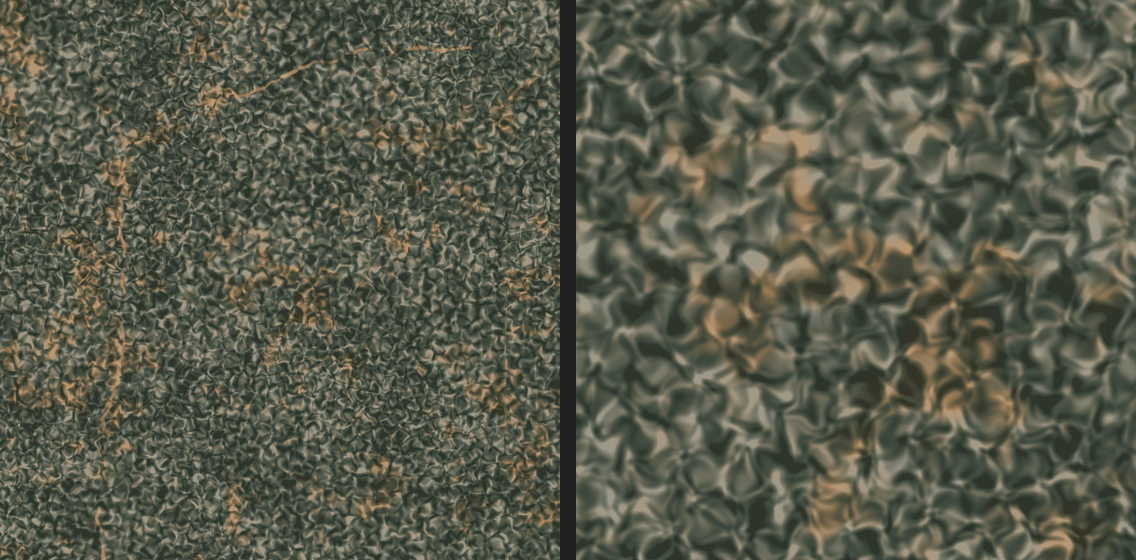
Left: the whole. Right: its middle third, enlarged.
Give the GLSL for this texture, as a Shadertoy shader.

```glsl
#define DEEP vec3(0.185, 0.205, 0.16)
#define GREEN vec3(0.255, 0.285, 0.235)
#define MOSS vec3(0.33, 0.35, 0.29)
#define GREY vec3(0.41, 0.42, 0.36)
#define SAND vec3(0.49, 0.49, 0.43)
#define PALE vec3(0.62, 0.60, 0.53)
#define VEIN vec3(0.69, 0.54, 0.39)
#define RUST_SHIFT vec3(0.10, -0.012, -0.085)
#define GRAIN_FREQ 78.0
#define PATCHINESS 0.30
#define VEIN_WIDTH 0.0022

float hash(vec2 cell) {
    uvec2 q = uvec2(ivec2(cell) + 4096) * uvec2(1597334673u, 3812015801u);
    uint h = (q.x ^ q.y) * 1597334673u;
    h = (h ^ (h >> 15)) * 2246822519u;
    h ^= h >> 13;
    return float(h >> 8) / 16777216.0;
}

float cornerSlope(vec2 cell, vec2 offset) {
    float angle = 6.2832 * hash(cell);
    return dot(vec2(cos(angle), sin(angle)), offset);
}

// Gradient noise scaled to a standard deviation near one
float noise(vec2 p) {
    vec2 i = floor(p), f = fract(p), e = vec2(1, 0);
    vec2 s = f * f * f * (f * (f * 6.0 - 15.0) + 10.0);
    float low = mix(cornerSlope(i, f), cornerSlope(i + e.xy, f - e.xy), s.x);
    float high = mix(cornerSlope(i + e.yx, f - e.yx), cornerSlope(i + 1.0, f - 1.0), s.x);
    return 4.6 * mix(low, high, s.y);
}

// Mineral colours from dark ground to pale crystals
vec3 mineral(float t) {
    vec3 c = mix(DEEP, GREEN, smoothstep(-1.65, -0.55, t));
    c = mix(c, MOSS, clamp((t + 0.55) / 0.71, 0.0, 1.0));
    c = mix(c, GREY, clamp((t - 0.16) / 0.58, 0.0, 1.0));
    c = mix(c, SAND, clamp((t - 0.74) / 0.54, 0.0, 1.0));
    return mix(c, PALE, clamp((t - 1.28) / 0.68, 0.0, 1.0));
}

// Soft-edged interval
float span(float a, float b, float x) {
    return smoothstep(a - 0.02, a + 0.02, x) * (1.0 - smoothstep(b - 0.02, b + 0.02, x));
}

// Distance to the two wandering cracks, limited to their extents
vec2 cracks(vec2 p) {
    float wobble = 0.004 * noise(vec2(p.y * 14.0, 3.3)) + 0.0015 * noise(vec2(p.y * 60.0, 8.7));
    float x = 0.18 + 0.042 * smoothstep(0.15, 0.46, p.y)
            - 0.055 * smoothstep(0.75, 0.84, p.y) + wobble;
    float sway = 0.004 * noise(vec2(p.x * 16.0, 5.4)) + 0.0015 * noise(vec2(p.x * 65.0, 1.6));
    float y = 0.80 + 0.11 * smoothstep(0.27, 0.70, p.x) + sway;
    return vec2(abs(p.x - x) + 0.2 * (1.0 - span(-0.1, 0.82, p.y)),
                abs(p.y - y) + 0.2 * (1.0 - span(0.30, 0.86, p.x)));
}

void mainImage(out vec4 fragColor, in vec2 fragCoord) {
    vec2 p = fragCoord / iResolution.y;

    // Bent coordinates give the crystals ragged, branching outlines
    vec2 bend = vec2(noise(p * 55.0 + 7.2), noise(p * 55.0 + 31.7));
    vec2 q = p + 0.0022 * bend;

    // Coarse and fine crystals, blended differently by region
    float blend = 0.55 + 0.16 * noise(p * 4.0 + 12.3);
    float speckle = cos(blend) * noise(q * GRAIN_FREQ)
                  + sin(blend) * noise(q * GRAIN_FREQ * 1.9 + 43.1);
    float patches = 0.6 * noise(p * 7.0 + 2.6) + 0.8 * noise(p * 19.0 + 17.4);

    // Rust gathers in clouds and around the cracks
    vec2 gap = cracks(p);
    float d = min(gap.x, gap.y);
    float halo = exp(-d * d / 0.0006);
    float corner = exp(-dot(p - vec2(0.03, 0.88), p - vec2(0.03, 0.88)) / 0.006);
    float cloud = 0.5 * noise(p * 5.0 + 21.8) + 0.75 * noise(p * 15.0 + 9.1)
                + 0.45 * noise(p * 38.0 + 5.9);
    float rust = smoothstep(0.5, 2.0, cloud + 0.7 * halo + 1.3 * corner);

    float tone = 0.95 * speckle + PATCHINESS * patches + 0.35 * rust + 0.3 * corner - 0.04;
    vec3 color = mineral(tone);

    // Cool ground, warm crystals, rust strongest on the lighter grains
    float light = smoothstep(-0.6, 1.4, tone);
    float warmth = 0.16 * (light - 0.45) + 0.09 * noise(p * 48.0 + 3.8) * light;
    color += RUST_SHIFT * (warmth + rust * (0.25 + 0.55 * light));

    // Broken orange filling of the cracks
    float swell = noise(p * 24.0 + 14.5);
    float width = VEIN_WIDTH * (1.0 + 0.4 * swell);
    float soft = 0.0016 + 0.5 / iResolution.y;
    float fill = 1.0 - smoothstep(width - soft, width + soft, d);
    fill *= smoothstep(-1.3, 0.7, swell + 0.4 * speckle + 0.4 * noise(p * 8.0 + 6.6));
    color = mix(color, VEIN + 0.04 * speckle, 0.85 * fill);

    fragColor = vec4(clamp(color, 0.0, 1.0), 1.0);
}
```
